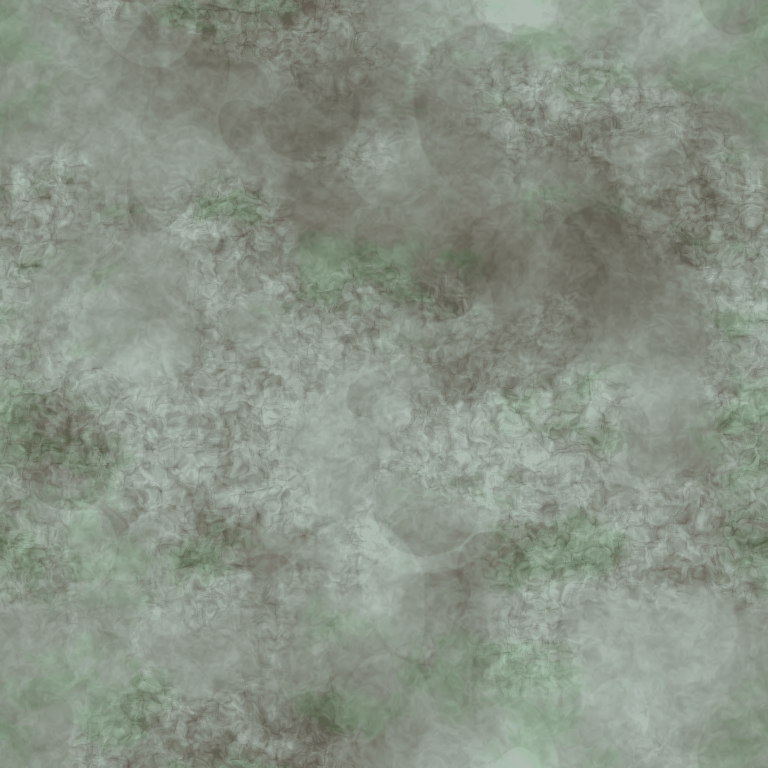
Write a WebGL 2 fragment shader that draws this texture.

```glsl
#version 300 es
precision highp float;
// Weathered, mottled plaster: pale grey-green clouds over brown-grey stains.
// Wrapping value noise gives clouds, level bands and fine crackle; scattered
// ellipses with one crisp rim add overlapping washes. The result tiles.

uniform vec2 u_resolution;
out vec4 fragColor;

const vec3 STAIN = vec3(0.400, 0.407, 0.362);
const vec3 PALE = vec3(0.650, 0.697, 0.659);
const vec3 MOSS_SHIFT = vec3(-0.042, 0.002, -0.042);
const vec3 EARTH_SHIFT = vec3(0.018, -0.010, -0.012);
const float BASE_TONE = 0.56;
const float CLOUD_CONTRAST = 1.25;
const float BAND_DEPTH = 0.22;
const float WASH_DEPTH = 0.23;
const float GRAIN_CONTRAST = 0.85;
const float CRACK_DEPTH = 0.50;
const float WARP = 0.045;
const float TAU = 6.2831853;

float hash(vec2 p) {
  return fract(sin(dot(p, vec2(127.1, 311.7))) * 43758.5453);
}

// Value noise on a lattice that wraps after a whole number of cells.
float noise(vec2 uv, vec2 cells, float seed) {
  vec2 p = uv * cells;
  vec2 i = floor(p);
  vec2 f = p - i;
  f = f * f * f * (f * (f * 6.0 - 15.0) + 10.0);
  vec2 a = mod(i, cells) + seed;
  vec2 b = mod(i + 1.0, cells) + seed;
  return mix(mix(hash(a), hash(vec2(b.x, a.y)), f.x),
             mix(hash(vec2(a.x, b.y)), hash(b), f.x), f.y);
}

float fbm(vec2 uv, vec2 cells, int octaves, float gain, float seed) {
  float sum = 0.0, total = 0.0, amp = 1.0;
  for (int o = 0; o < octaves; o++) {
    sum += amp * noise(uv, cells, seed + 17.3 * float(o));
    total += amp;
    amp *= gain;
    cells *= 2.0;
  }
  return sum / total;
}

// Thin creases where the noise crosses its middle value.
float creases(vec2 uv, float cells, float seed) {
  float sum = 0.0, amp = 0.5;
  for (int o = 0; o < 3; o++) {
    float ridge = 1.0 - abs(2.0 * noise(uv, vec2(cells), seed) - 1.0);
    sum += amp * pow(ridge, 6.0);
    cells *= 2.0;
    amp *= 0.8;
    seed += 23.7;
  }
  return sum;
}

// Sum of light and dark ellipses, each fading away from its crisp rim.
float washes(vec2 uv, float cells, float seed) {
  vec2 p = uv * cells;
  vec2 home = floor(p);
  float sum = 0.0;
  for (int y = -1; y <= 1; y++) {
    for (int x = -1; x <= 1; x++) {
      vec2 cell = home + vec2(x, y);
      vec2 id = mod(cell, cells) + seed;
      vec2 d = p - cell - vec2(hash(id + 3.1), hash(id + 7.7));
      float angle = TAU * hash(id + 11.9);
      vec2 dir = vec2(cos(angle), sin(angle));
      vec2 q = vec2(dot(d, dir), dot(d, vec2(-dir.y, dir.x)));
      float radius = mix(0.40, 0.88, hash(id + 19.3));
      q.y *= mix(1.0, 1.7, hash(id + 29.5));
      float inside = 1.0 - smoothstep(radius - 0.03, radius, length(q));
      float fade = smoothstep(-1.0, 0.9, q.x / radius);
      sum += (hash(id + 37.1) * 2.0 - 1.0) * inside * fade;
    }
  }
  return sum;
}

void main() {
  vec2 uv = gl_FragCoord.xy / u_resolution;

  // Domain warps: broad for clouds, slight for rims, tight for creases.
  vec2 broad = vec2(fbm(uv, vec2(5.0), 4, 0.55, 1.0),
                    fbm(uv, vec2(5.0), 4, 0.55, 41.0)) - 0.5;
  vec2 tight = vec2(fbm(uv, vec2(32.0), 3, 0.7, 61.0),
                    fbm(uv, vec2(32.0), 3, 0.7, 83.0)) - 0.5;
  vec2 cloudUv = uv + 1.6 * WARP * broad + 0.3 * WARP * tight;
  vec2 rimUv = uv + 0.7 * WARP * broad;
  vec2 creaseUv = uv + WARP * (0.5 * broad + 0.4 * tight);

  // Broad tone: clouds, level stain bands and washes.
  float clouds = fbm(cloudUv, vec2(5.0), 6, 0.62, 5.0) - 0.5;
  float bandNoise = fbm(uv + WARP * broad, vec2(2.0, 7.0), 4, 0.45, 13.0);
  float band = smoothstep(0.46, 0.76, bandNoise);
  float wash = washes(rimUv, 5.0, 2.0) + 0.8 * washes(rimUv, 9.0, 53.0);

  // Fine tone: grain everywhere, creases in rough areas only.
  float grain = fbm(creaseUv, vec2(56.0), 3, 1.0, 71.0) - 0.5;
  float rough = smoothstep(0.34, 0.66, fbm(cloudUv, vec2(7.0), 3, 0.5, 97.0));
  float crack = creases(creaseUv, 40.0, 31.0) - 0.30;
  float glint = creases(creaseUv, 48.0, 47.0) - 0.30;

  float tone = BASE_TONE + CLOUD_CONTRAST * clouds - BAND_DEPTH * band
             + WASH_DEPTH * wash + GRAIN_CONTRAST * (0.5 + 0.5 * rough) * grain
             + CRACK_DEPTH * rough * (0.6 * glint - crack);
  vec3 color = mix(STAIN, PALE, clamp(tone, -0.1, 1.12));

  // Hue: moss in small patches and along bands, earth in the darker stains.
  float mossNoise = fbm(cloudUv, vec2(7.0, 11.0), 5, 0.7, 113.0);
  float moss = smoothstep(0.52, 0.80, mossNoise + 0.06 * band);
  float earth = smoothstep(0.60, 0.20, tone) * (1.0 - moss);
  color += MOSS_SHIFT * moss + EARTH_SHIFT * earth * (0.4 + 0.6 * band);

  fragColor = vec4(color, 1.0);
}
```
